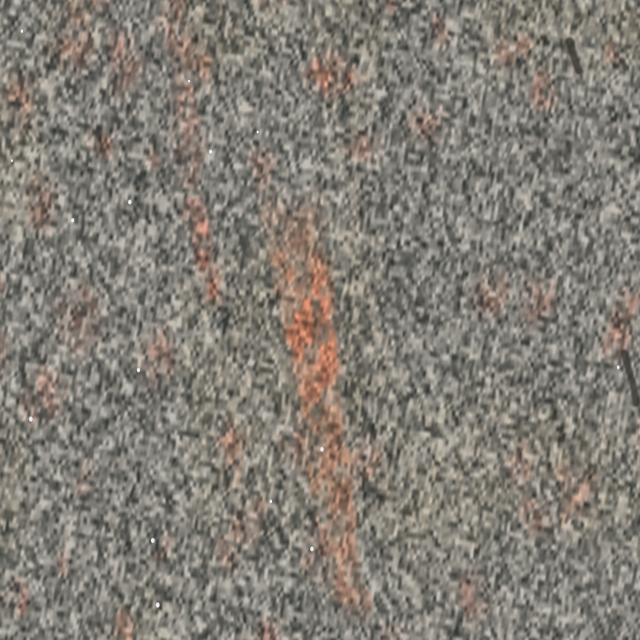
Give the GLSL for this texture, as a WebGL 1 fragment shader.

```glsl
precision highp float;
uniform vec2 u_resolution;

const vec3 DARK_MICA = vec3(0.30, 0.305, 0.29);
const vec3 PALE_FELDSPAR = vec3(0.685, 0.67, 0.635);
const vec3 PINK_TINT = vec3(1.19, 0.91, 0.85);
const vec3 BUFF_TINT = vec3(1.05, 1.0, 0.92);
const vec3 CRACK_COLOR = vec3(0.20, 0.19, 0.17);
const vec3 FLECK_COLOR = vec3(0.93, 0.94, 0.95);

float hash(vec2 p) {
  vec3 q = fract(vec3(p.xyx) * 0.1031);
  q += dot(q, q.yzx + 33.33);
  return fract((q.x + q.y) * q.z);
}

float noise(vec2 p) {
  vec2 cell = floor(p);
  vec2 f = fract(p);
  f = f * f * (3.0 - 2.0 * f);
  float low = mix(hash(cell), hash(cell + vec2(1.0, 0.0)), f.x);
  float high = mix(hash(cell + vec2(0.0, 1.0)), hash(cell + 1.0), f.x);
  return mix(low, high, f.y);
}

vec2 rotate(vec2 p, float angle) {
  float c = cos(angle);
  float s = sin(angle);
  return vec2(c * p.x - s * p.y, s * p.x + c * p.y);
}

// Two crossing layers of upright grains
float grains(vec2 p) {
  vec2 warped = p + 0.004 * vec2(noise(p * 45.0), noise(p * 45.0 + 71.0));
  float fine = noise(rotate(warped, 0.16) * vec2(195.0, 120.0) + 13.0);
  float coarse = noise(rotate(warped, -0.2) * vec2(125.0, 72.0) + 57.0);
  return 0.6 * fine + 0.4 * coarse;
}

// Soft streak from a to b: 1 on its axis, 0 beyond its width
float streak(vec2 p, vec2 a, vec2 b, float width) {
  vec2 axis = b - a;
  float t = clamp(dot(p - a, axis) / dot(axis, axis), 0.0, 1.0);
  return 1.0 - smoothstep(0.3 * width, width, length(p - a - axis * t));
}

// Curved lens that narrows towards its lower end
float mainVein(vec2 p) {
  float s = (0.69 - p.y) / 0.66;
  float along = clamp(s, 0.0, 1.0);
  float center = 0.46 + 0.1 * pow(along, 1.3);
  float halfWidth = mix(0.060, 0.026, along);
  float across = abs(p.x - center) / halfWidth;
  float ends = smoothstep(-0.05, 0.12, s) * (1.0 - smoothstep(0.93, 1.03, s));
  return ends * (1.0 - smoothstep(0.6, 1.1, across));
}

// Scattered faint upright blotches, one candidate per cell
float blotches(vec2 p, vec2 scale, float chance) {
  vec2 home = floor(p * scale);
  float cover = 0.0;
  for (int y = -1; y <= 1; y++) {
    for (int x = -1; x <= 1; x++) {
      vec2 cell = home + vec2(float(x), float(y));
      vec2 center = cell + vec2(hash(cell + 3.1), hash(cell + 8.7));
      float present = step(hash(cell + 21.3), chance);
      float radius = mix(0.25, 0.6, hash(cell + 41.9));
      float d = length(p * scale - center);
      cover = max(cover, present * (1.0 - smoothstep(0.2 * radius, radius, d)));
    }
  }
  return cover;
}

// Rare bright glints
float flecks(vec2 p, float scale, float chance) {
  vec2 cell = floor(p * scale);
  vec2 center = 0.2 + 0.6 * vec2(hash(cell + 5.3), hash(cell + 9.1));
  float radius = mix(0.0025, 0.0055, hash(cell + 31.7));
  float d = length((fract(p * scale) - center) / scale * vec2(1.2, 0.9));
  return step(hash(cell + 77.0), chance) * (1.0 - smoothstep(0.4 * radius, radius, d));
}

void main() {
  vec2 p = gl_FragCoord.xy / u_resolution;
  vec2 wobble = vec2(noise(p * vec2(35.0, 18.0)), noise(p * 22.0 + 19.0)) - 0.5;
  vec2 q = p + wobble * vec2(0.028, 0.02);

  // Grey ground with slow, upright changes of tone
  float cloud = noise(p * vec2(14.0, 5.0) + 4.0) - 0.5;
  float vein = mainVein(q);
  float tone = 0.53 + (grains(p) - 0.5) * mix(1.75, 1.4, vein);
  tone += 0.10 * cloud + 0.06 * vein;
  tone -= 0.10 * streak(q, vec2(0.545, 0.52), vec2(0.56, 0.34), 0.035);
  tone -= 0.10 * streak(q, vec2(0.282, 0.80), vec2(0.35, 0.50), 0.025);
  vec3 color = mix(DARK_MICA, PALE_FELDSPAR, clamp(tone, -0.25, 1.2));

  // Buff and pink staining, broken up by the mineral patches
  float mottle = noise(p * vec2(75.0, 42.0) + 37.0);
  float buff = smoothstep(0.4, 0.8, noise(p * vec2(9.0, 4.0) + 61.0));
  color *= mix(vec3(1.0), BUFF_TINT, 0.7 * buff * mottle + 0.5 * vein);
  float pink = vein * mix(0.55, 1.0, streak(q, vec2(0.475, 0.53), vec2(0.49, 0.43), 0.07));
  pink = max(pink, 0.8 * streak(q, vec2(0.312, 0.67), vec2(0.335, 0.55), 0.032));
  pink = max(pink, 0.4 * streak(q, vec2(0.285, 0.96), vec2(0.30, 0.72), 0.028));
  pink = max(pink, 0.75 * streak(q, vec2(0.515, 0.89), vec2(0.53, 0.87), 0.04));
  pink = max(pink, 0.5 * blotches(q, vec2(13.0, 8.0), 0.35));
  pink *= 0.45 + 0.9 * smoothstep(0.2, 0.75, mottle);
  color *= mix(vec3(1.0), PINK_TINT, pink);

  // Short dark cracks and glints
  vec2 crackPoint = p + wobble * 0.008;
  float crack = streak(crackPoint, vec2(0.888, 0.935), vec2(0.908, 0.89), 0.009);
  crack = max(crack, streak(crackPoint, vec2(0.975, 0.45), vec2(0.992, 0.37), 0.008));
  color = mix(color, CRACK_COLOR, 0.75 * crack);
  color = mix(color, FLECK_COLOR, flecks(p, 11.0, 0.11));
  gl_FragColor = vec4(color, 1.0);
}
```
